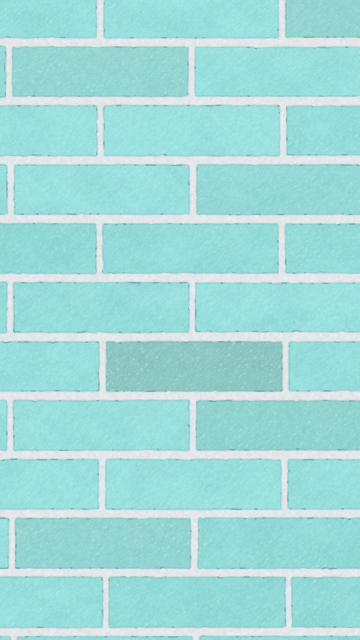
Write a WebGL 2 fragment shader that draws this texture.

```glsl
#version 300 es
precision highp float;
// Painted turquoise brick wall in running bond with pale grainy mortar.

uniform vec2 u_resolution;
out vec4 outColor;

// Lengths are fractions of the canvas height.
const vec2 PITCH = vec2(0.285, 0.0921);
const vec2 ORIGIN = vec2(0.163, 0.0130);
const vec2 HALF_BRICK = vec2(0.1372, 0.0389);
const float ROW_DRIFT = -0.0009;
const float ROW_JITTER = 0.007;
const float CORNER = 0.0028;
const float EDGE_WOBBLE = 0.0019;
const float FLECK_CELL = 0.0095;
const float FLECK_CHANCE = 0.42;
const float FLECK_ANGLE = 0.75;
const vec2 DULL_BRICK = vec2(0.0, 4.0);

const vec3 PAINT_LIGHT = vec3(0.605, 0.885, 0.875);
const vec3 PAINT_DEEP = vec3(0.545, 0.830, 0.822);
const vec3 PAINT_DULL = vec3(0.540, 0.755, 0.735);
const vec3 FLECK = vec3(0.740, 0.900, 0.865);
const vec3 MORTAR = vec3(0.890, 0.908, 0.920);
const vec3 MORTAR_SHADE = vec3(0.770, 0.850, 0.870);
const vec3 CREVICE = vec3(0.390, 0.610, 0.620);

float hash(vec2 p) {
  return fract(sin(dot(p, vec2(127.1, 311.7))) * 43758.5453);
}

float noise(vec2 p) {
  vec2 i = floor(p), f = fract(p);
  f = f * f * (3.0 - 2.0 * f);
  return mix(mix(hash(i), hash(i + vec2(1, 0)), f.x),
             mix(hash(i + vec2(0, 1)), hash(i + vec2(1, 1)), f.x), f.y);
}

float fbm(vec2 p) {
  float sum = 0.0, amp = 0.5;
  for (int i = 0; i < 4; i++) {
    sum += amp * noise(p);
    p = p * 2.03 + 17.3;
    amp *= 0.5;
  }
  return sum / 0.9375;
}

float roundBox(vec2 p, vec2 halfSize, float radius) {
  vec2 q = abs(p) - halfSize + radius;
  return length(max(q, 0.0)) + min(max(q.x, q.y), 0.0) - radius;
}

// Short slanted marks, at most one in each cell of a turned grid.
float flecks(vec2 p, float cell, float seed, float px) {
  float c = cos(FLECK_ANGLE), s = sin(FLECK_ANGLE);
  vec2 q = vec2(c * p.x + s * p.y, c * p.y - s * p.x) / cell;
  vec2 id = floor(q) + seed;
  vec2 offset = vec2(hash(id + 3.1), hash(id + 7.7)) - 0.5;
  vec2 local = fract(q) - 0.5 - offset * vec2(0.35, 0.7);
  local.x -= clamp(local.x, -0.2, 0.2) * hash(id + 5.3);
  float d = (length(local) - mix(0.04, 0.10, hash(id + 9.9))) * cell;
  return step(hash(id), FLECK_CHANCE) * (1.0 - smoothstep(-px, px, d));
}

void main() {
  float px = 1.0 / u_resolution.y;
  vec2 p = gl_FragCoord.xy * px;

  // Brick layout: alternate rows shift by half a brick, with small errors.
  float row = floor((p.y - ORIGIN.y) / PITCH.y);
  float joint = ORIGIN.x - mod(row, 2.0) * 0.5 * PITCH.x
    + row * ROW_DRIFT + (hash(vec2(row, 4.7)) - 0.5) * ROW_JITTER;
  float col = floor((p.x - joint) / PITCH.x);
  vec2 id = vec2(col, row);
  vec2 local = p - vec2(joint, ORIGIN.y) - (id + 0.5) * vec2(PITCH.x, PITCH.y)
    + vec2(0.0);
  vec2 sizeError = vec2(hash(id + 21.0), hash(id + 33.0)) - 0.5;

  // Uneven outline, with occasional chips.
  float wobble = (fbm(p * 75.0) - 0.5) * EDGE_WOBBLE
    + smoothstep(0.70, 0.95, noise(p * 110.0 + 40.0)) * 0.0012;
  float d = roundBox(local, HALF_BRICK + sizeError * 0.0016, CORNER) + wobble;

  // Paint: tone per brick, cloudy patches, brushed streaks and grain.
  float tone = hash(id + 2.4) * 0.6 + 0.3 * smoothstep(0.6, 1.0, p.y);
  float cloud = fbm(p * vec2(22.0, 30.0) + id * 5.0);
  vec3 paint = mix(PAINT_DEEP, PAINT_LIGHT, clamp(tone + cloud * 0.9 - 0.15, 0.0, 1.0));
  float dull = max(smoothstep(0.72, 1.0, hash(id + 12.6)) * 0.55,
                   float(id == DULL_BRICK));
  paint = mix(paint, PAINT_DULL, dull * (0.55 + 0.5 * cloud));
  paint += (noise(vec2(p.x + p.y, p.y - p.x) * vec2(130.0, 330.0)) - 0.5) * 0.035;
  paint += (noise(p * 450.0) - 0.5) * 0.025;
  float marks = max(flecks(p, FLECK_CELL, 0.0, px),
                    flecks(p + 0.37, FLECK_CELL * 0.65, 50.0, px) * 0.6);
  paint = mix(paint, FLECK, marks * (0.35 + 0.6 * noise(p * 35.0)));

  // Mortar: sandy grain that tints toward the brick edges.
  float grain = noise(p * 420.0) * 0.6 + noise(p * 210.0) * 0.4;
  vec3 mortar = MORTAR + (grain - 0.5) * 0.07;
  float edgeTint = 1.0 - smoothstep(0.0, 0.0032, d);
  mortar = mix(mortar, MORTAR_SHADE, edgeTint * 0.65);

  // Soft seam between paint and mortar, darkened by broken pits.
  vec3 color = mix(paint, mortar, smoothstep(-px, px, d));
  float seam = 1.0 - smoothstep(0.0004, 0.0022, abs(d + 0.0004));
  float pits = smoothstep(0.62, 0.9, noise(p * 170.0 + 9.0));
  color = mix(color, CREVICE, seam * (0.16 + 0.5 * pits));

  outColor = vec4(clamp(color, 0.0, 1.0), 1.0);
}
```
